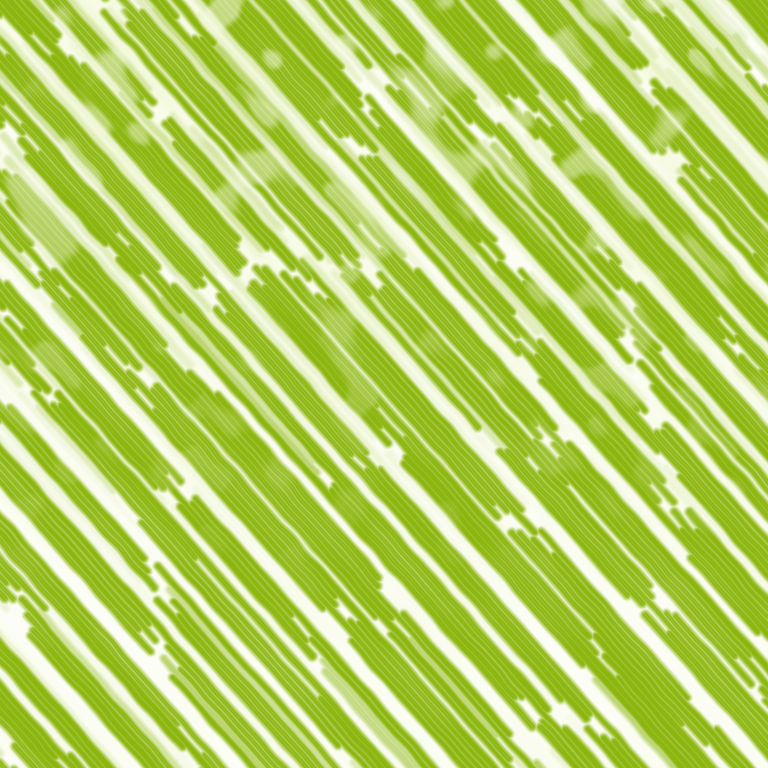
Give the GLSL for this pattern, as a Shadertoy shader.

```glsl
// Diagonal bands of overlapping green brush strokes on off-white paper.
// Fourteen narrow lanes make a period of two bands, a wide and a thin corridor;
// each lane is a chain of soft capsules with hashed breaks, washes and fading.

float hash(vec2 p) {
    uvec2 q = uvec2(ivec2(floor(p)) + 4096) * uvec2(1597334673u, 3812015801u);
    uint n = (q.x ^ q.y) * 1597334673u;
    n = (n ^ (n >> 15)) * 2246822519u;
    n ^= n >> 13;
    return float(n >> 8) / 16777216.0;
}

float noise(vec2 p) {
    vec2 i = floor(p), f = fract(p);
    f = f * f * (3.0 - 2.0 * f);
    return mix(mix(hash(i), hash(i + vec2(1, 0)), f.x),
               mix(hash(i + vec2(0, 1)), hash(i + vec2(1, 1)), f.x), f.y);
}

float bandOf(float lane) { return floor((lane - 2.0) / 7.0); }

// Centre and half length of a break; negative lengths join the strokes.
vec2 strokeBreak(float lane, float cell, float cellLength) {
    float knot = (cell + 0.6 * hash(vec2(bandOf(lane), cell + 300.0))) * cellLength;
    float jitter = hash(vec2(lane, cell + 500.0)) - 0.5;
    float size = hash(vec2(lane, cell + 700.0));
    return vec2(knot + 0.08 * jitter, size < 0.3 ? -0.05 : 0.007 + 0.022 * size);
}

// Paint strength of one stroke: open corridor, pale fringe or solid body.
float strokeInk(float lane, float cell, float height) {
    float k = mod(lane, 14.0), r = hash(vec2(lane + 900.0, cell));
    float pale = hash(vec2(lane + 1500.0, cell));
    if (k == 1.0) return 0.0;
    if (k < 3.0) return r < 0.12 ? 1.0 : 0.4 * height * pale;
    if (k == 8.0 || k == 9.0) return r < 0.14 ? 1.0 : 0.04 + 0.45 * height * pale;
    return r < (k == 3.0 || k == 13.0 ? 0.2 : 0.09) ? 0.1 + 0.5 * pale : 1.0;
}

void mainImage(out vec4 fragColor, in vec2 fragCoord) {
    vec2 uv = fragCoord / iResolution.y;
    float height = smoothstep(0.1, 1.0, uv.y);

    // Along and across the strokes, with a slight hand wobble
    float along = dot(uv, vec2(0.663, -0.749));
    float across = dot(uv, vec2(0.749, 0.663)) - 0.016;
    across += 0.0025 * (noise(vec2(along * 36.0, across * 45.0)) - 0.5);

    const float pitch = 0.00734, cellLength = 0.36;
    float soft = max(0.0041, 0.8 / iResolution.y);
    float baseLane = floor(across / pitch);
    float paint = 0.0;

    // Nearest strokes in neighbouring lanes and cells
    for (int i = -1; i <= 1; i++) {
        float lane = baseLane + float(i);
        float x = along - hash(vec2(bandOf(lane), 77.0)) * cellLength;
        float y = across - (lane + 0.5) * pitch;
        float halfWidth = 0.0045 + 0.0015 * hash(vec2(lane, 31.0));
        for (int j = -1; j <= 1; j++) {
            float cell = floor(x / cellLength) + float(j);
            vec2 a = strokeBreak(lane, cell, cellLength);
            vec2 b = strokeBreak(lane, cell + 1.0, cellLength);
            float start = a.x + a.y, end = b.x - b.y;
            float d = length(vec2(x - clamp(x, start, max(start, end)), y)) - halfWidth;
            float mask = 1.0 - smoothstep(-soft, soft, d);
            paint = max(paint, mask * strokeInk(lane, cell, height));
        }
    }

    // Faded patches and fine dry-brush hairlines
    float patchy = noise(vec2(along * 22.0, across * 36.0) + 40.0);
    paint *= 1.0 - 0.5 * height * smoothstep(0.66, 0.88, patchy);
    float hair = 0.5 + 0.5 * cos(across / pitch * 12.566);
    paint *= 1.0 - 0.12 * hair * smoothstep(0.4, 0.8, noise(vec2(along * 7.0, across * 45.0)));

    // Paper with a faint uneven green wash
    float wash = noise(vec2(along * 9.0, across * 50.0) + 90.0);
    vec3 paper = mix(vec3(0.99, 0.995, 0.97), vec3(0.94, 0.97, 0.82), wash * (0.25 + 0.5 * height));
    fragColor = vec4(mix(paper, vec3(0.55, 0.715, 0.06), paint), 1.0);
}
```
